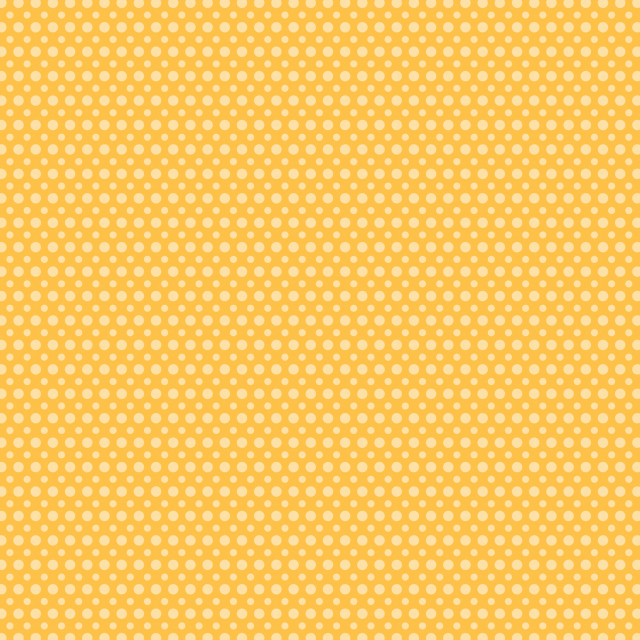
A Shadertoy shader for this pattern:

```glsl
// Staggered rows of large and small cream polka dots on warm yellow, with a faint paper grain.

// Lengths are fractions of the canvas height.
const vec2  PITCH        = vec2(0.02686, 0.03818); // about 37.2 across, 26.2 down
const vec2  FIRST_DOT    = vec2(0.0021, 0.0029);   // centre of the lowest left large dot
const float LARGE_RADIUS = 0.0081;
const float SMALL_RADIUS = 0.0055;
const float EDGE_SOFT    = 0.0011;
const float EDGE_WOBBLE  = 0.0004;
const float GRAIN_SCALE  = 187.0;
const float GROUND_GRAIN = 0.10;
const float DOT_GRAIN    = 0.10;

const vec3 GROUND = vec3(0.992, 0.757, 0.282);
const vec3 CREAM  = vec3(0.990, 0.880, 0.655);

// Unit gradient vector for a lattice point
vec2 latticeGradient(vec2 cell) {
    vec3 p = fract(cell.xyx * vec3(0.1031, 0.1030, 0.0973));
    p += dot(p, p.yzx + 33.33);
    float angle = 6.28318 * fract((p.x + p.y) * p.z);
    return vec2(cos(angle), sin(angle));
}

float gradientNoise(vec2 p) {
    vec2 cell = floor(p);
    vec2 f = fract(p);
    vec2 w = f * f * f * (f * (f * 6.0 - 15.0) + 10.0);
    vec2 e = vec2(1.0, 0.0);
    float a = dot(latticeGradient(cell), f);
    float b = dot(latticeGradient(cell + e.xy), f - e.xy);
    float c = dot(latticeGradient(cell + e.yx), f - e.yx);
    float d = dot(latticeGradient(cell + e.xx), f - e.xx);
    return mix(mix(a, b, w.x), mix(c, d, w.x), w.y);
}

// Signed distance to the nearest dot of a regular grid
float dotGrid(vec2 p, float radius) {
    vec2 local = (fract(p / PITCH + 0.5) - 0.5) * PITCH;
    return length(local) - radius;
}

void mainImage(out vec4 fragColor, in vec2 fragCoord) {
    vec2 uv = fragCoord / iResolution.y;
    float grain = gradientNoise(uv * GRAIN_SCALE);

    // Small dots sit half a pitch across and up from the large ones
    vec2 p = uv - FIRST_DOT;
    float dist = min(dotGrid(p, LARGE_RADIUS),
                     dotGrid(p - 0.5 * PITCH, SMALL_RADIUS));
    dist += EDGE_WOBBLE * grain;

    float edge = max(EDGE_SOFT, 0.7 / iResolution.y);
    float cover = 1.0 - smoothstep(-edge, edge, dist);

    // Grain shifts each ink slightly towards the other
    float ink = mix(GROUND_GRAIN * max(grain, 0.0), 1.0 + DOT_GRAIN * grain, cover);
    fragColor = vec4(clamp(mix(GROUND, CREAM, ink), 0.0, 1.0), 1.0);
}
```
